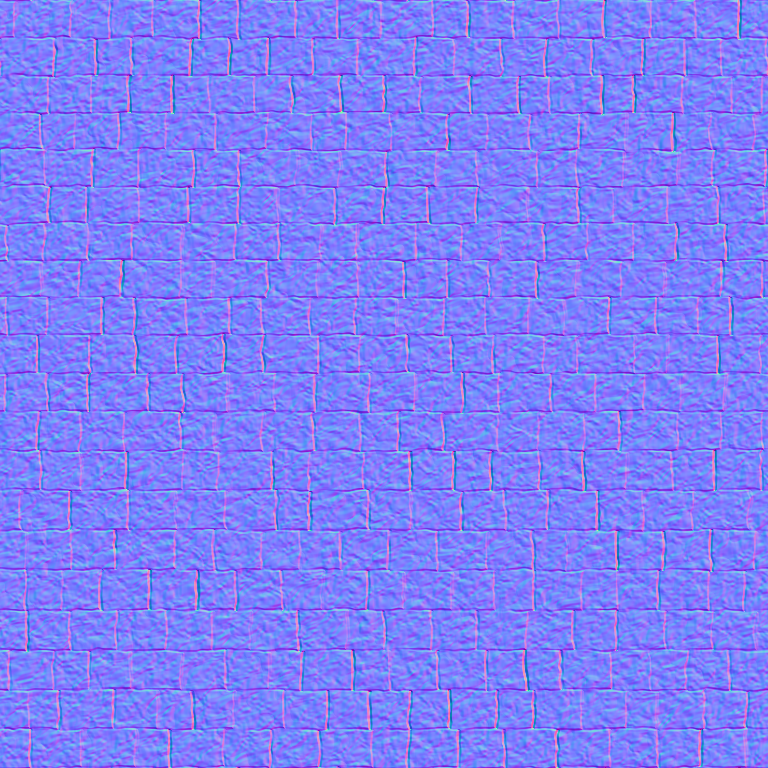
This texture map is drawn by a Shadertoy shader. Its source:

```glsl
// Tangent-space normal map of a rough split-stone wall in staggered courses.

const float PI = 3.14159265;
const float ROWS = 20.0;          // courses down the canvas
const float MIN_COLS = 16.0;      // fewest stones in a course
const float EXTRA_COLS = 2.3;     // spread of the stone count between courses
const float COURSE_SHIFT = 0.28;  // makes the upper courses slightly lower
const float EDGE_JITTER = 0.34;   // variation of stone width, in stones
const float BEVEL_X = 0.0031;     // half width of upright joints
const float BEVEL_Y = 0.0026;     // half width of level joints
const float DEPTH_X = 0.0046;     // depth of upright joints
const float DEPTH_Y = 0.0009;     // depth of level joints
const float WOBBLE = 0.0018;      // waviness of the joints
const float CHIPPING = 0.0011;    // ragged edges of the joints
const float TILT = 0.030;         // rise of each stone face to the right
const float PITCH = 0.014;        // rise of each stone face downwards
const float LIFT = 0.0004;        // height variation between stones
const vec3 GRAIN = vec3(0.075, 0.25, 0.36);  // slope of coarse, middle, fine chips
const vec2 GRAIN_FREQ = vec2(54.0, 64.0);
const float GRAIN_SHEAR = 12.0;   // slants the chips up to the right
const float SAMPLE_STEP = 0.0007; // spacing used for the slopes

float hash(vec2 p) {
    return fract(sin(dot(p, vec2(127.1, 311.7))) * 43758.5453);
}

// Value noise that wraps after the given number of lattice cells.
float noise(vec2 p, vec2 period) {
    vec2 cell = floor(p);
    vec2 f = fract(p);
    f = f * f * (3.0 - 2.0 * f);
    vec2 a = mod(cell, period);
    vec2 b = mod(cell + 1.0, period);
    return mix(mix(hash(a), hash(vec2(b.x, a.y)), f.x),
               mix(hash(vec2(a.x, b.y)), hash(b), f.x), f.y);
}

vec2 noisePair(vec2 uv, vec2 period) {
    return 2.0 * vec2(noise(uv * period, period),
                      noise(uv * period + 17.0, period)) - 1.0;
}

// Chipped stone: one folded octave, then finer plain grain.
float stoneGrain(vec2 uv) {
    vec2 freq = GRAIN_FREQ;
    vec2 p = uv * freq - vec2(0.0, GRAIN_SHEAR * uv.x);
    p += 0.35 * vec2(noise(p + 5.3, freq), noise(p + 9.7, freq));
    float height = 0.0;
    for (int octave = 0; octave < 3; octave++) {
        float n = noise(p + float(octave) * 3.7, freq);
        if (octave == 0) n = abs(2.0 * n - 1.0);
        height += GRAIN[octave] * n / freq.y;
        freq *= 2.0;
        p *= 2.0;
    }
    return height;
}

// Position of the upright joint left of a stone.
float jointAt(float column, float row, float cols) {
    return column + EDGE_JITTER * (hash(vec2(mod(column, cols), row + 40.0)) - 0.5);
}

// Many upright joints are shallow, and a few are closed.
float jointStrength(float column, float row, float cols) {
    float h = hash(vec2(mod(column, cols) + 70.0, row));
    return smoothstep(0.05, 0.15, h) * mix(0.12, 1.0, h * h);
}

float groove(float dist, float bevel) {
    return 1.0 - smoothstep(0.0, bevel, dist);
}

float wallHeight(vec2 uv) {
    vec2 p = uv + WOBBLE * noisePair(uv, vec2(38.0, 46.0))
                + CHIPPING * noisePair(uv, vec2(110.0, 120.0));

    // Course and stone containing this point
    float s = sin(PI * p.y);
    float v = p.y * ROWS - COURSE_SHIFT * s * s;
    float row = mod(floor(v), ROWS);
    float cols = MIN_COLS + floor(EXTRA_COLS * hash(vec2(row, 31.0)));
    float u = (p.x + hash(vec2(row, 11.0))) * cols;
    float column = floor(u);
    if (u < jointAt(column, row, cols)) column -= 1.0;
    else if (u >= jointAt(column + 1.0, row, cols)) column += 1.0;

    // Distances to the joints, in canvas units
    float left = (u - jointAt(column, row, cols)) / cols;
    float right = (jointAt(column + 1.0, row, cols) - u) / cols;
    float level = min(fract(v), 1.0 - fract(v)) / ROWS;
    float leftGroove = groove(left, BEVEL_X);
    float rightGroove = groove(right, BEVEL_X);
    float levelGroove = groove(level, BEVEL_Y);
    float upright = max(leftGroove * jointStrength(column, row, cols),
                        rightGroove * jointStrength(column + 1.0, row, cols));

    // Joints are worn unevenly along their length
    vec2 wearPeriod = vec2(70.0, 76.0);
    float wear = 0.3 + 1.3 * noise(uv * wearPeriod, wearPeriod);
    float joint = wear * length(vec2(DEPTH_X * upright, DEPTH_Y * levelGroove));

    // Individual face of the stone
    float lift = LIFT * hash(vec2(mod(column, cols), row) + 23.0);
    float rise = TILT * 0.5 * (left - right);
    float pitch = PITCH * (0.5 - fract(v)) / ROWS;
    float inset = 1.0 - max(levelGroove, max(leftGroove, rightGroove));
    return (lift + rise + pitch) * inset - joint + stoneGrain(uv);
}

void mainImage(out vec4 fragColor, in vec2 fragCoord) {
    vec2 uv = fragCoord / iResolution.xy;
    vec2 e = vec2(SAMPLE_STEP, 0.0);

    // Central differences give the slopes and soften the edges
    vec2 slope = vec2(wallHeight(uv + e.xy) - wallHeight(uv - e.xy),
                      wallHeight(uv + e.yx) - wallHeight(uv - e.yx)) / (2.0 * SAMPLE_STEP);
    vec3 normal = normalize(vec3(-slope, 1.0));
    fragColor = vec4(0.5 + 0.5 * normal, 1.0);
}
```
